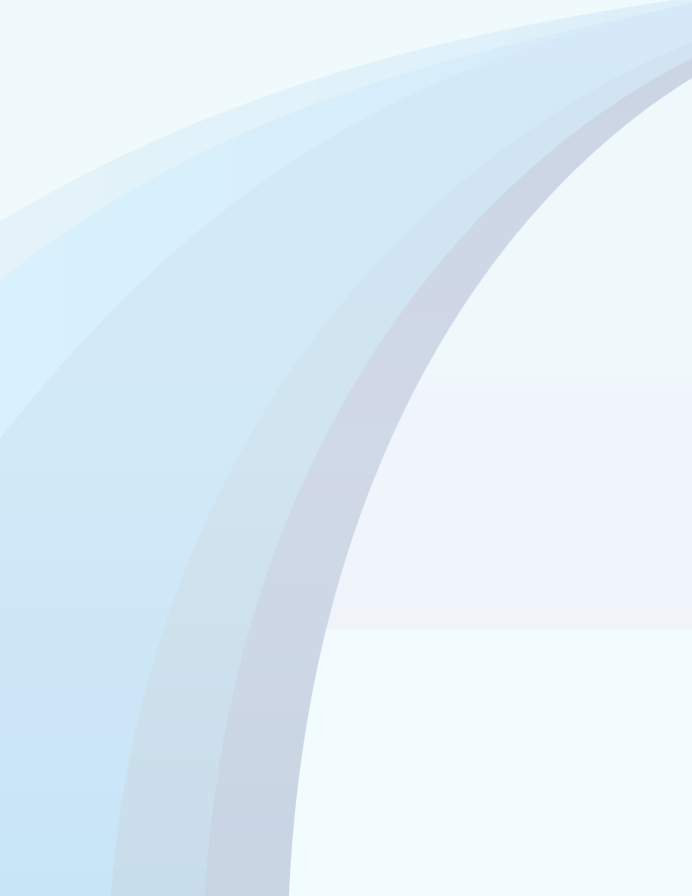
This background is drawn by a Shadertoy shader. Its source:

```glsl
// Pale blue and grey ribbons sweeping in an arc across a near-white page.

// Cubic curve through four values spaced evenly over t = 0..1.
float cubicThrough(vec4 v, float t) {
    float k = 3.0 * t;
    float d1 = v.y - v.x;
    float d2 = v.z - 2.0 * v.y + v.x;
    float d3 = v.w - 3.0 * v.z + 3.0 * v.y - v.x;
    return v.x + k * (d1 + (k - 1.0) * (d2 / 2.0 + (k - 2.0) * d3 / 6.0));
}

// Antialiased coverage of the side where the field is positive.
float coverage(float field) {
    return clamp(0.5 + field / max(fwidth(field), 1e-5), 0.0, 1.0);
}

// Area below a curve giving depth from the top as a function of x.
float belowArc(vec2 pos, vec4 depths) {
    return coverage(pos.y - cubicThrough(depths, pos.x));
}

// Area right of a curve giving x as a function of the root of depth.
float rightOfArc(vec2 pos, vec4 offsets) {
    return coverage(pos.x - cubicThrough(offsets, sqrt(max(pos.y, 0.0))));
}

// Vertical gradient with top, middle and bottom colours.
vec3 gradient(vec3 top, vec3 middle, vec3 bottom, float depth) {
    vec3 upper = mix(top, middle, clamp(depth * 2.0, 0.0, 1.0));
    return mix(upper, bottom, clamp(depth * 2.0 - 1.0, 0.0, 1.0));
}

// Open page inside the arc, with a faint lavender band.
vec3 innerPage(float depth) {
    vec3 paper = vec3(0.938, 0.973, 0.985);
    vec3 lavender = vec3(0.943, 0.959, 0.990);
    vec3 bandFoot = vec3(0.943, 0.955, 0.972);
    vec3 brightPaper = vec3(0.949, 0.983, 0.992);
    vec3 col = mix(paper, lavender, smoothstep(0.405, 0.45, depth));
    col = mix(col, bandFoot, smoothstep(0.65, 0.69, depth));
    return mix(col, brightPaper, coverage(depth - 0.703));
}

void mainImage(out vec4 fragColor, in vec2 fragCoord) {
    // Canvas units: x from the left, y as depth from the top.
    vec2 pos = fragCoord / iResolution.xy;
    pos.y = 1.0 - pos.y;

    vec3 outerPage = vec3(0.942, 0.977, 0.988);
    vec3 mist = mix(vec3(0.893, 0.953, 0.978), vec3(0.865, 0.940, 0.980), pos.x);
    vec3 sky = mix(vec3(0.850, 0.943, 0.992), vec3(0.840, 0.921, 0.975), pos.x);
    vec3 blue = gradient(vec3(0.835, 0.915, 0.975), vec3(0.824, 0.913, 0.967),
                         vec3(0.784, 0.896, 0.972), pos.y);
    vec3 greyBlue = gradient(vec3(0.822, 0.894, 0.950), vec3(0.820, 0.897, 0.942),
                             vec3(0.784, 0.865, 0.915), pos.y);
    vec3 slate = gradient(vec3(0.795, 0.833, 0.890), vec3(0.818, 0.850, 0.908),
                          vec3(0.784, 0.833, 0.890), pos.y);

    // Ribbons, from the outer edge of the arc inwards.
    vec3 col = outerPage;
    col = mix(col, mist, belowArc(pos, vec4(0.247, 0.122, 0.044, -0.003)));
    col = mix(col, sky, belowArc(pos, vec4(0.3125, 0.155, 0.064, 0.003)));
    col = mix(col, blue, belowArc(pos, vec4(0.490, 0.229, 0.081, 0.004)));
    col = mix(col, greyBlue, rightOfArc(pos, vec4(1.293, 0.833, 0.394, 0.160)));
    col = mix(col, slate, rightOfArc(pos, vec4(1.320, 0.897, 0.500, 0.296)));
    col = mix(col, innerPage(pos.y), rightOfArc(pos, vec4(1.364, 0.953, 0.593, 0.4175)));

    fragColor = vec4(col, 1.0);
}
```
